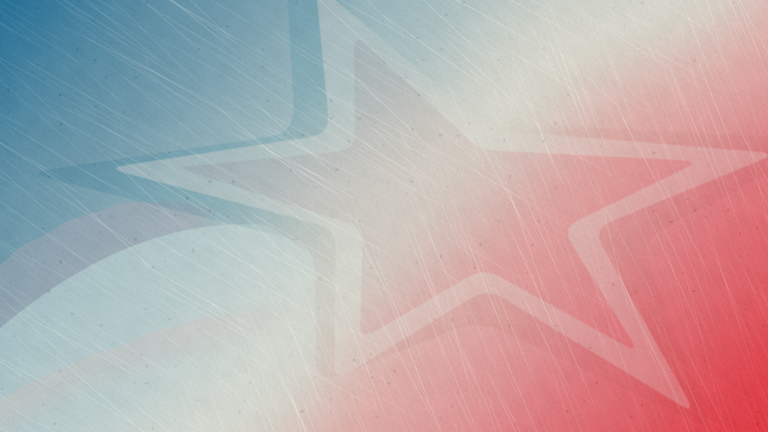
Write a WebGL 2 fragment shader that draws this background.

```glsl
#version 300 es
precision highp float;
// Scratched blue-to-red backdrop with a layered, rounded star and soft swooshes.
uniform vec2 u_resolution;
out vec4 fragColor;

float hash(vec2 p) {
  vec3 q = fract(vec3(p.xyx) * 0.1031);
  q += dot(q, q.yzx + 33.33);
  return fract((q.x + q.y) * q.z);
}

float gradientDot(vec2 cell, vec2 f, vec2 corner) {
  float a = 6.2832 * hash(cell + corner);
  return dot(vec2(cos(a), sin(a)), f - corner);
}

float gradientNoise(vec2 p) {
  vec2 c = floor(p), f = fract(p), u = f * f * (3.0 - 2.0 * f);
  return mix(mix(gradientDot(c, f, vec2(0, 0)), gradientDot(c, f, vec2(1, 0)), u.x),
             mix(gradientDot(c, f, vec2(0, 1)), gradientDot(c, f, vec2(1, 1)), u.x), u.y);
}

vec2 rotate(vec2 p, float a) {
  return vec2(cos(a) * p.x + sin(a) * p.y, cos(a) * p.y - sin(a) * p.x);
}

// Signed distance to a ten-corner star whose corners are short Bezier arcs.
float starDistance(vec2 p, vec2 v[10], float radius) {
  float d = 1e9, side = 1.0;
  vec2 last = v[9] + radius * normalize(v[0] - v[9]);
  for (int i = 0; i < 10; i++) {
    vec2 a = v[i] + radius * normalize(v[(i + 9) % 10] - v[i]);
    vec2 b = v[i] + radius * normalize(v[(i + 1) % 10] - v[i]);
    for (int j = 0; j < 5; j++) {
      float t = float(j) / 4.0;
      vec2 q = mix(mix(a, v[i], t), mix(v[i], b, t), t);
      vec2 e = last - q, w = p - q;
      vec2 r = w - e * clamp(dot(w, e) / max(dot(e, e), 1e-9), 0.0, 1.0);
      d = min(d, dot(r, r));
      bvec3 c = bvec3(p.y >= q.y, p.y < last.y, e.x * w.y > e.y * w.x);
      if (all(c) || !any(c)) side = -side;
      last = q;
    }
  }
  return side * sqrt(d);
}

// One field of sparse, tapered hairlines running along the given angle.
float scratches(vec2 p, float angle, float seed, float pixel) {
  vec2 size = vec2(0.45, 0.04);
  vec2 q = rotate(p, angle) / size + seed * 17.3;
  q.x += hash(vec2(floor(q.y), seed)) * 5.0;
  vec2 id = floor(q), f = fract(q);
  float h = hash(id + seed);
  float centre = 0.25 + 0.5 * hash(id + 5.0) + (hash(id + 9.0) - 0.5) * 0.5 * (f.x - 0.5);
  float line = 1.0 - smoothstep(0.0, max(0.0014, pixel), abs(f.y - centre) * size.y);
  float taper = smoothstep(0.0, 0.3, f.x) * smoothstep(1.0, 0.6, f.x);
  return line * taper * pow(h, 4.0);
}

// Diagonal colour ramp from deep blue through cream to red.
vec3 backdrop(float t) {
  vec3 c = mix(vec3(0.15, 0.44, 0.59), vec3(0.39, 0.57, 0.65), smoothstep(-1.05, -0.65, t));
  c = mix(c, vec3(0.62, 0.72, 0.74), smoothstep(-0.75, -0.25, t));
  c = mix(c, vec3(0.83, 0.83, 0.79), smoothstep(-0.33, 0.03, t));
  c = mix(c, vec3(0.86, 0.68, 0.66), smoothstep(0.02, 0.30, t));
  c = mix(c, vec3(0.86, 0.50, 0.52), smoothstep(0.22, 0.62, t));
  return mix(c, vec3(0.87, 0.23, 0.27), smoothstep(0.45, 1.02, t));
}

void main() {
  vec2 p = gl_FragCoord.xy / u_resolution.y;
  p.x *= 1.7778 * u_resolution.y / u_resolution.x;
  float pixel = 1.0 / u_resolution.y, edge = 1.2 * pixel;
  float t = dot(p - vec2(0.88, 0.477), vec2(0.753, -0.658));
  t -= 0.15 * smoothstep(0.6, 1.0, p.y) * smoothstep(1.1, 1.7, p.x);
  float warm = smoothstep(-0.2, 0.35, t);
  vec3 color = backdrop(t + 0.04 * gradientNoise(p * 3.0));
  vec2 glow = p - vec2(0.80, 0.47);
  color = mix(color, vec3(0.79, 0.82, 0.80), 0.45 * exp(-dot(glow, glow) / 0.04) * (1.0 - warm));

  // Swooshes: a mauve ribbon, a pale sheet and a faint lower ribbon.
  float x = p.x, wobble = 0.012 * gradientNoise(p * 12.0);
  float ribbonTop = 0.39 + 0.78 * x - 1.05 * x * x + wobble;
  float sheetTop = 0.24 + 0.85 * x - 0.75 * x * x - 0.06 * smoothstep(0.6, 0.75, x);
  float lowerTop = 0.075 + 0.55 * x - 0.32 * x * x + wobble;
  float ribbon = smoothstep(edge, -edge, p.y - ribbonTop) * smoothstep(0.52, 0.44, x);
  float sheet = smoothstep(edge, -edge, p.y - sheetTop) * smoothstep(0.85, 0.68, x);
  float lower = smoothstep(edge, -edge, p.y - lowerTop) * smoothstep(-0.12, -0.02, p.y - lowerTop);
  color = mix(color, vec3(0.66, 0.64, 0.69), 0.4 * ribbon * (1.0 - sheet));
  color = mix(color, vec3(0.80, 0.86, 0.85), 0.45 * sheet * (1.0 - warm));
  color = mix(color, vec3(0.82, 0.74, 0.73), 0.32 * lower * smoothstep(0.75, 0.4, x));

  // Star layers: wide shadow, pale border, rosy centre.
  float shadow = starDistance(p, vec2[10](vec2(0.66, 1.12), vec2(1.17, 0.715), vec2(1.92, 0.676),
    vec2(1.48, 0.44), vec2(1.655, 0.0), vec2(1.11, 0.26), vec2(0.731, 0.11),
    vec2(0.729, 0.433), vec2(0.058, 0.60), vec2(0.683, 0.692)), 0.06);
  float border = starDistance(p, vec2[10](vec2(0.73, 1.04), vec2(1.133, 0.70), vec2(1.80, 0.645),
    vec2(1.372, 0.47), vec2(1.612, 0.04), vec2(1.127, 0.333), vec2(0.773, 0.116),
    vec2(0.778, 0.47), vec2(0.247, 0.611), vec2(0.764, 0.69)), 0.045);
  float centre = starDistance(p, vec2[10](vec2(0.819, 0.925), vec2(1.111, 0.653), vec2(1.62, 0.627),
    vec2(1.301, 0.472), vec2(1.481, 0.181), vec2(1.12, 0.38), vec2(0.833, 0.213),
    vec2(0.84, 0.472), vec2(0.407, 0.613), vec2(0.822, 0.653)), 0.04);
  float red = smoothstep(-0.05, 0.35, t), cool = smoothstep(0.0, -0.45, t);
  vec3 rosy = mix(color, mix(vec3(0.77, 0.65, 0.64), vec3(0.86, 0.45, 0.47), red), 0.22);
  vec3 pale = mix(color, vec3(0.84, 0.83, 0.80), mix(0.26, 0.25, red));
  vec3 shade = color * mix(vec3(0.98, 0.965, 0.96), vec3(0.87, 0.95, 0.97), cool);
  float openTop = smoothstep(0.76, 0.84, x) * smoothstep(0.66, 0.72, p.y) * smoothstep(1.4, 1.2, x);
  color = mix(color, shade, smoothstep(edge, -edge, shadow) * (1.0 - openTop));
  color = mix(color, pale, smoothstep(edge, -edge, border));
  color = mix(color, rosy, smoothstep(edge, -edge, centre));

  // Scratches: shallow on the cool side, steep on the warm side, densest between.
  float marks = 0.0;
  for (int i = 0; i < 20; i++) {
    float k = float(i), jitter = 0.3 * (hash(vec2(k, 4.0)) - 0.5);
    bool steep = i % 2 == 1;
    marks += scratches(p, (steep ? -1.2 : -0.6) + jitter, k + 1.0, pixel)
           * (steep ? smoothstep(-0.25, 0.15, t) : 1.0 - 0.75 * warm);
  }
  marks *= mix(0.4, 1.0, exp(-6.0 * t * t));
  color = mix(color, vec3(0.95, 0.93, 0.89), min(0.38 * marks, 0.55));

  // Brushed texture, mottling, fine grain and sparse dark flecks.
  color += 0.010 * gradientNoise(rotate(p, mix(-0.6, -1.2, warm)) * vec2(10.0, 130.0));
  color += 0.014 * gradientNoise(p * 24.0) + 0.016 * gradientNoise(p * 140.0);
  color -= 0.06 * smoothstep(0.42, 0.62, gradientNoise(p * 75.0 + 7.0));
  fragColor = vec4(clamp(color, 0.0, 1.0), 1.0);
}
```
